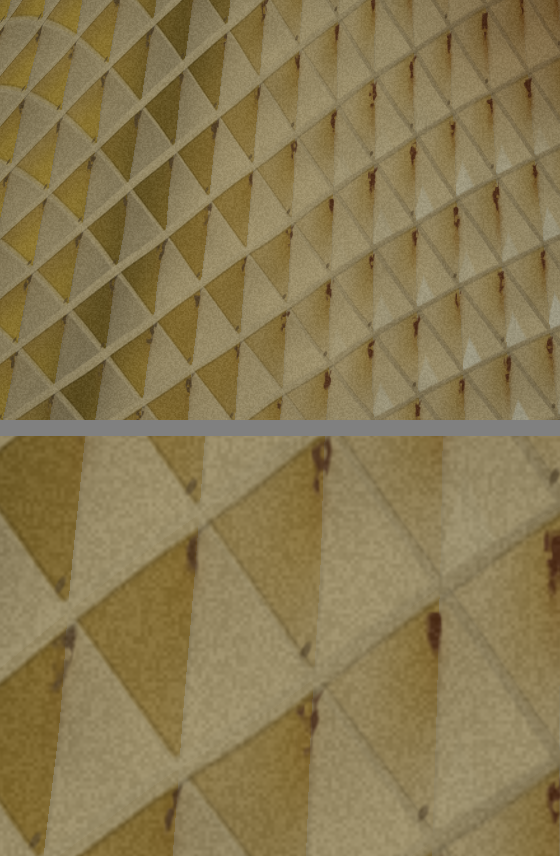
Top: the whole. Bottom: its middle third, enlarged.
A WebGL 2 fragment shader for this pattern:

```glsl
#version 300 es
precision highp float;
uniform vec2 u_resolution;
out vec4 fragColor;

// Lattice, in canvas heights with y measured down from the top
const vec2 LATTICE_CENTRE = vec2(0.793, 0.481);
const float COLUMN_STEP = 0.0981;
const float COLUMN_LEAN = -0.03;
const float COLUMN_FAN = 0.023;
const float ROW_START = 0.043;
const float ROW_SLOPE = -0.0686;
const float ROW_BEND = 0.00243;
const float ROW_STEP = 0.205;
const float ROW_SQUEEZE = 0.000061;

// Edges and surface
const float EDGE_SOFT = 0.018;
const float SHADE_WIDTH = 0.105;
const float GRAIN_SCALE = 330.0;
const float GRAIN_AMOUNT = 0.075;
const float VIGNETTE = 0.17;

// Colours
const vec3 BEIGE = vec3(0.585, 0.525, 0.375);
const vec3 PALE = vec3(0.605, 0.555, 0.415);
const vec3 YELLOW = vec3(0.565, 0.475, 0.195);
const vec3 OCHRE = vec3(0.49, 0.40, 0.18);
const vec3 OLIVE = vec3(0.36, 0.30, 0.125);
const vec3 SEAM = vec3(0.475, 0.425, 0.305);
const vec3 GLINT = vec3(0.64, 0.63, 0.55);
const vec3 GREY_STAIN = vec3(0.30, 0.245, 0.16);
const vec3 RUST = vec3(0.27, 0.145, 0.085);
const vec3 RUST_RUN = vec3(0.44, 0.31, 0.13);

float hash(vec2 p) {
    vec3 h = fract(vec3(p.xyx) * 0.1031);
    h += dot(h, h.yzx + 33.33);
    return fract((h.x + h.y) * h.z);
}

float noise(vec2 p) {
    vec2 i = floor(p), f = fract(p);
    f = f * f * (3.0 - 2.0 * f);
    return mix(mix(hash(i), hash(i + vec2(1, 0)), f.x),
               mix(hash(i + vec2(0, 1)), hash(i + vec2(1, 1)), f.x), f.y);
}

// x counts vertical creases, y counts rising walls
vec2 latticeAt(vec2 q) {
    vec2 d = q - LATTICE_CENTRE;
    float a = (d.x - COLUMN_LEAN * d.y) / (COLUMN_STEP + COLUMN_FAN * d.y);
    float squeeze = min(a, 0.0);
    float top = ROW_START + ROW_SLOPE * a + ROW_BEND * a * a;
    float rowStep = ROW_STEP + ROW_SQUEEZE * squeeze * squeeze * squeeze;
    return vec2(a, (q.y - top) / rowStep);
}

float stripe(float d, float halfWidth) {
    return 1.0 - smoothstep(halfWidth - EDGE_SOFT, halfWidth + EDGE_SOFT, abs(d));
}

void main() {
    vec2 q = gl_FragCoord.xy / u_resolution.y;
    q.y = 1.0 - q.y;
    vec2 wobble = vec2(noise(q * 9.0), noise(q * 9.0 + 40.0)) - 0.5;
    vec2 cell = latticeAt(q + 0.006 * wobble);
    vec2 uv = fract(cell);
    vec2 id = floor(cell) + 50.0;
    float right = smoothstep(0.5, 1.05, q.x);
    float left = 1.0 - smoothstep(0.15, 0.5, q.x);
    float shadePos = (q.x - 0.465 + 0.29 * q.y) / SHADE_WIDTH;
    float shade = exp(-shadePos * shadePos);

    // Left faces: yellow, fading to beige toward the right, dark in a band
    float fade = smoothstep(0.3, 1.0, uv.x) * (1.0 - smoothstep(0.2, 0.9, uv.y));
    float lowGlow = smoothstep(0.0, 0.65, uv.y);
    vec3 inner = mix(OCHRE, YELLOW, left * lowGlow);
    inner = mix(inner, BEIGE, 0.35 * left * hash(id + 7.0) * (1.0 - lowGlow));
    inner = mix(BEIGE * 0.96, inner, mix(1.0, fade * (1.0 - 0.3 * right), smoothstep(0.42, 0.8, q.x)));
    inner = mix(inner, OLIVE, shade * (0.8 + 0.2 * hash(id)));

    // Right faces: beige, slightly deeper toward the wall above
    vec3 outer = mix(BEIGE * 0.94, PALE, smoothstep(0.1, 0.9, uv.y) * 0.7);
    outer *= 1.0 - 0.13 * shade - 0.06 * left;
    float fall = uv.y - uv.x;
    float crease = 1.0 - smoothstep(0.0, 0.05, uv.x);
    vec3 colour = mix(inner, outer, smoothstep(-EDGE_SOFT, EDGE_SOFT, fall));
    colour *= 1.0 - 0.07 * crease;

    // Pale glints in the lower corners
    float wedge = 0.75 * (uv.y - 0.58 - 0.08 * hash(id + 3.0));
    float glint = 1.0 - smoothstep(wedge - 0.05, wedge + 0.03, abs(uv.x - 0.18));
    glint *= smoothstep(0.72, 1.0, q.x) * smoothstep(0.2, 0.5, q.y);
    colour = mix(colour, GLINT, glint * (0.3 + 0.5 * hash(id + 11.0)));

    // Falling walls
    float wrapped = fall - round(fall);
    float fallWidth = 0.014 + 0.036 * left + 0.026 * right;
    vec3 fallColour = mix(PALE * 0.96, SEAM, right);
    colour = mix(colour, fallColour, stripe(wrapped, fallWidth) * 0.75);
    colour *= 1.0 - 0.12 * stripe(wrapped + fallWidth + 0.015, 0.01);

    // Stains running down from the top of each crease
    float column = round(cell.x);
    vec2 knot = vec2(column, floor(cell.y)) + 50.0;
    float seed = hash(knot + 19.0);
    float rusty = smoothstep(0.6, 1.3, q.x + 0.35 * (0.5 - q.y));
    float size = 0.15 + 0.09 * seed + 0.14 * rusty * hash(knot + 5.0);
    float along = (uv.y - 0.075) / size;
    float across = cell.x - column + 0.03 + 0.07 * (noise(q * 75.0) - 0.5);
    float taper = mix(0.085, 0.025, clamp(along, 0.0, 1.0)) * (0.75 + 0.5 * seed);
    float stain = 1.0 - smoothstep(taper - 0.03, taper + 0.025, abs(across));
    stain *= smoothstep(-0.1, 0.12, along) * (1.0 - smoothstep(0.75, 1.1, along));
    stain *= smoothstep(0.18, 0.55, noise(q * vec2(150.0, 110.0) + seed * 30.0));
    float run = exp(-across * across * 130.0) * smoothstep(0.0, 0.3, along);
    run *= 1.0 - smoothstep(0.8, 2.6, along);
    colour = mix(colour, RUST_RUN, run * (0.2 + 0.5 * rusty));
    colour = mix(colour, mix(GREY_STAIN, RUST, smoothstep(0.35, 0.9, q.x)), stain * 0.85);

    // Small specks where falling walls end
    float speck = length((uv - vec2(0.92, 0.86)) * vec2(1.0, 1.5));
    speck = (1.0 - smoothstep(0.02, 0.06, speck)) * step(0.4, hash(id + 23.0));
    colour = mix(colour, GREY_STAIN, speck * 0.6);

    // Rising walls
    float rise = uv.y - round(uv.y);
    float riseWidth = mix(0.058, 0.022, right) + 0.018 * shade;
    colour = mix(colour, mix(PALE * 0.97, SEAM, right * 0.8), stripe(rise, riseWidth) * 0.9);
    colour *= 1.0 - 0.13 * stripe(rise - riseWidth - 0.012, 0.012);

    // Blotches, grain and darker corners
    vec2 fromCentre = q - vec2(0.7, 0.55);
    colour *= 1.03 - VIGNETTE * dot(fromCentre, fromCentre);
    float corner = smoothstep(0.45, 0.0, length(q - vec2(1.33, 0.0)));
    colour *= mix(vec3(1.0), vec3(0.9, 0.82, 0.72), corner);
    colour *= 1.0 + 0.06 * (noise(q * 14.0) - 0.5);
    colour += GRAIN_AMOUNT * (noise(q * GRAIN_SCALE) - 0.5);
    fragColor = vec4(clamp(colour, 0.0, 1.0), 1.0);
}
```
